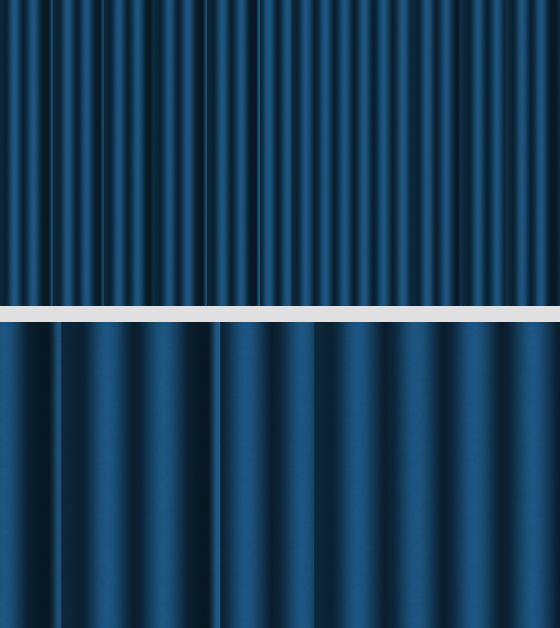
Top: the whole. Bottom: its middle third, enlarged.
Give the GLSL for this texture, as a Shadertoy shader.

```glsl
// A blue pleated curtain: soft vertical folds grouped into overlapping panels.
// Each panel restarts a cosine fold wave, ends in a deep valley and carries
// a thin lit hem on its right edge. The canvas is 768 units wide.

const int PANELS = 10;
const float EDGE[11] = float[](0., 72.5, 142.5, 211.5, 284., 356.7, 399.7, 566., 633.5, 697., 768.);
const float FIRST_FOLD[10] = float[](20., 20.5, 20.5, 20.5, 21., 11.8, 20., 20., 22.3, 19.);
const float HEM_LIGHT[10] = float[](.75, .65, .28, .8, .95, 0., .12, .35, .3, .2);

float hash(vec2 p) {
    return fract(sin(dot(p, vec2(127.1, 311.7))) * 43758.5);
}

// Colour of the cloth at horizontal position x
vec3 curtain(float x) {
    int panel = 0;
    for (int i = 1; i < PANELS; i++) if (x >= EDGE[i]) panel = i;

    // Distance to the nearest fold crest; the wave stays low outside the folds
    float spacing = panel == 6 ? 26.6 : 25.8;
    float lastFold = panel == 6 ? 5. : 1.;
    float fromFirst = x - EDGE[panel] - FIRST_FOLD[panel];
    float crest = clamp(floor(fromFirst / spacing + .5), 0., lastFold) * spacing;
    float offset = fromFirst - crest;
    float light = .5 + .5 * cos(6.2832 * min(abs(offset) / spacing, .5));

    // The start of a panel rises gently out of its valley
    light += .13 * smoothstep(11., 20., -offset);
    vec3 cloth = mix(vec3(.04, .126, .187), vec3(.11, .335, .505), light);

    // Shade where the panel tucks in before its hem
    cloth *= 1. - .25 * smoothstep(8., 18., offset);

    // Thin lit hem
    float hem = smoothstep(EDGE[panel + 1] - 6., EDGE[panel + 1] - .8, x);
    return mix(cloth, vec3(.13, .37, .54), hem * HEM_LIGHT[panel]);
}

void mainImage(out vec4 fragColor, in vec2 fragCoord) {
    float unit = 768. / iResolution.x;
    vec2 p = fragCoord * unit;

    // Average across the pixel to smooth the panel edges
    vec3 color = vec3(0.);
    for (int i = 0; i < 4; i++)
        color += curtain(p.x + unit * (float(i) - 1.5) / 4.) / 4.;

    // Faint weave
    color *= 1. + .03 * (hash(floor(p / 1.5)) - .5);
    fragColor = vec4(color, 1.);
}
```
